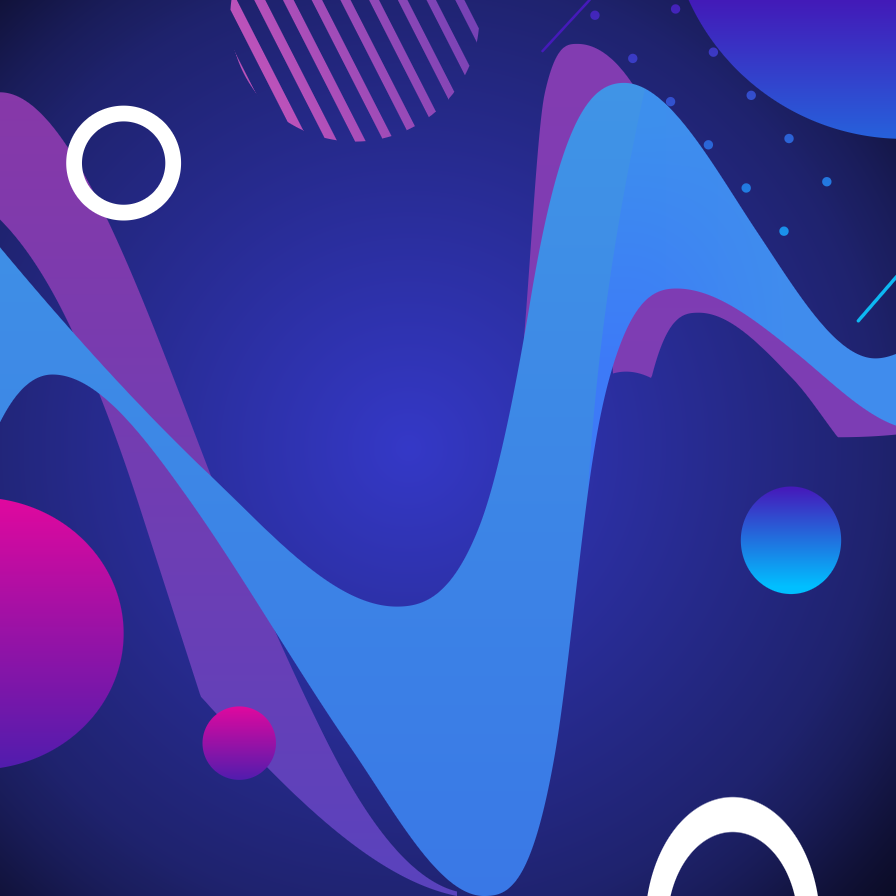
A WebGL 1 fragment shader for this background:

```glsl
precision highp float;
// Flowing blue and purple ribbons over a deep blue glow, with discs, rings, stripes and dots.
uniform vec2 u_resolution;

const vec3 WHITE = vec3(1.0);
const vec3 MAGENTA = vec3(0.88, 0.03, 0.62);
const vec3 VIOLET = vec3(0.32, 0.11, 0.68);
const vec3 INDIGO = vec3(0.27, 0.10, 0.73);
const vec3 CYAN = vec3(0.0, 0.75, 1.0);

// Coverage of a signed distance, softened over about one pixel
float cover(float d) {
  return clamp(0.5 - d * u_resolution.y, 0.0, 1.0);
}

float ellipse(vec2 p, vec2 center, vec2 radii) {
  return (length((p - center) / radii) - 1.0) * min(radii.x, radii.y);
}

float segment(vec2 p, vec2 a, vec2 b) {
  vec2 ab = b - a;
  return length(p - a - ab * clamp(dot(p - a, ab) / dot(ab, ab), 0.0, 1.0));
}

// Extends a cubic curve from the pen to a knot; both hold x, height, slope
void curveTo(float x, inout vec3 pen, inout float y, vec3 knot) {
  float w = knot.x - pen.x;
  float t = clamp((x - pen.x) / w, 0.0, 1.0);
  float s = 1.0 - t;
  if (x >= pen.x) {
    y = mix(pen.y, knot.y, t * t * (3.0 - 2.0 * t)) + w * t * s * (pen.z * s - knot.z * t);
  }
  pen = knot;
}

float blueTop(float x) {
  vec3 pen = vec3(0.0, 0.724, -1.2);
  float y = pen.y;
  curveTo(x, pen, y, vec3(0.234, 0.470, -0.95));
  curveTo(x, pen, y, vec3(0.443, 0.323, 0.0));
  curveTo(x, pen, y, vec3(0.534, 0.410, 2.5));
  curveTo(x, pen, y, vec3(0.5925, 0.668, 6.0));
  curveTo(x, pen, y, vec3(0.6966, 0.9075, 0.0));
  curveTo(x, pen, y, vec3(0.846, 0.7396, -1.5));
  curveTo(x, pen, y, vec3(0.977, 0.600, 0.0));
  curveTo(x, pen, y, vec3(1.0, 0.605, 0.4));
  return y;
}

float blueBottom(float x) {
  vec3 pen = vec3(0.0, 0.5286, 2.0);
  float y = pen.y;
  curveTo(x, pen, y, vec3(0.0586, 0.582, 0.0));
  curveTo(x, pen, y, vec3(0.208, 0.4466, -1.4));
  curveTo(x, pen, y, vec3(0.3906, 0.1667, -1.45));
  curveTo(x, pen, y, vec3(0.540, 0.0, 0.0));
  curveTo(x, pen, y, vec3(0.6185, 0.1536, 5.6));
  curveTo(x, pen, y, vec3(0.656, 0.449, 7.5));
  curveTo(x, pen, y, vec3(0.6836, 0.590, 3.3));
  curveTo(x, pen, y, vec3(0.755, 0.678, 0.0));
  curveTo(x, pen, y, vec3(0.885, 0.609, -0.8));
  curveTo(x, pen, y, vec3(1.0, 0.525, -0.35));
  return y;
}

// Purple ribbons: a falling one on the left, a crest and hem on the right
float purpleTop(float x) {
  vec3 pen = vec3(0.0, 0.897, 0.0);
  float y = pen.y;
  curveTo(x, pen, y, vec3(0.130, 0.733, -2.2));
  curveTo(x, pen, y, vec3(0.234, 0.4727, -2.6));
  curveTo(x, pen, y, vec3(0.3646, 0.173, -2.0));
  curveTo(x, pen, y, vec3(0.51, 0.005, -0.25));
  pen = vec3(0.5846, 0.62, 12.0);
  curveTo(x, pen, y, vec3(0.608, 0.896, 4.5));
  curveTo(x, pen, y, vec3(0.6445, 0.951, 0.0));
  curveTo(x, pen, y, vec3(0.71, 0.90, -1.6));
  curveTo(x, pen, y, vec3(1.0, 0.56, -0.4));
  return y;
}

float purpleBottom(float x) {
  vec3 pen = vec3(0.0, 0.755, -1.0);
  float y = pen.y;
  curveTo(x, pen, y, vec3(0.0846, 0.622, -2.2));
  curveTo(x, pen, y, vec3(0.156, 0.4336, -3.1));
  curveTo(x, pen, y, vec3(0.224, 0.2227, -3.1));
  pen.z = -1.1;
  curveTo(x, pen, y, vec3(0.51, 0.0, -0.2));
  if (x > 0.55) y = 0.6;
  pen = vec3(0.6836, 0.583, 0.3);
  curveTo(x, pen, y, vec3(0.727, 0.578, -0.5));
  pen.z = 4.0;
  curveTo(x, pen, y, vec3(0.78, 0.651, 0.0));
  curveTo(x, pen, y, vec3(0.885, 0.577, -1.05));
  curveTo(x, pen, y, vec3(0.935, 0.512, -1.3));
  pen.z = 0.0;
  curveTo(x, pen, y, vec3(1.0, 0.515, 0.1));
  return y;
}

// Distance above an edge, from its heights at x - e and x + e
float above(float y, float left, float right, float e) {
  float slope = (right - left) / (2.0 * e);
  return (y - 0.5 * (left + right)) / sqrt(1.0 + slope * slope);
}

void paint(inout vec3 color, vec3 ink, float d) {
  color = mix(color, ink, cover(d));
}

vec3 fade(float y, float low, float high, vec3 bottom, vec3 top) {
  return mix(bottom, top, clamp((y - low) / (high - low), 0.0, 1.0));
}

void main() {
  vec2 p = gl_FragCoord.xy / u_resolution;
  float e = 0.0006;

  // Glowing backdrop with dark corners
  float r = length(p - vec2(0.456, 0.5));
  vec3 color = mix(vec3(0.205, 0.22, 0.78), vec3(0.115, 0.13, 0.41), clamp(r / 0.56, 0.0, 1.0));
  color = mix(color, vec3(0.04, 0.04, 0.13), smoothstep(0.52, 0.78, r));

  // Striped disc
  float across = p.x - (1.0 - p.y) * 0.51 - 0.258;
  float stripe = abs(mod(across + 0.016, 0.0319) - 0.016) * 0.89 - mix(0.0056, 0.0045, across / 0.26);
  vec3 stripeInk = mix(vec3(0.73, 0.32, 0.73), vec3(0.47, 0.26, 0.71), clamp(across / 0.25, 0.0, 1.0));
  paint(color, stripeInk, max(stripe, length(p - vec2(0.396, 0.981)) - 0.139));

  // Corner disc, slanted dot rows and thin strokes
  paint(color, fade(p.y, 0.845, 1.0, vec3(0.15, 0.38, 0.86), vec3(0.26, 0.10, 0.72)),
    length(p - vec2(1.009, 1.109)) - 0.264);
  vec3 dotInk = fade(p.y, 0.74, 1.0, vec3(0.10, 0.57, 0.92), vec3(0.27, 0.12, 0.72));
  for (int i = 0; i < 11; i++) {
    float row = step(5.5, float(i));
    vec2 start = mix(vec2(0.664, 0.983), vec2(0.754, 0.990), row);
    vec2 center = start + (float(i) - 6.0 * row) * vec2(0.0422, -0.0482);
    paint(color, dotInk, length(p - center) - 0.0052);
  }
  paint(color, INDIGO, segment(p, vec2(0.6055, 0.943), vec2(0.658, 1.0)) - 0.0014);
  paint(color, vec3(0.05, 0.72, 0.95), segment(p, vec2(0.958, 0.642), vec2(1.003, 0.694)) - 0.0019);

  // Purple ribbons
  float roof = above(p.y, purpleTop(p.x - e), purpleTop(p.x + e), e);
  float base = above(p.y, purpleBottom(p.x - e), purpleBottom(p.x + e), e);
  float gap = min(p.x - 0.51, 0.5846 - p.x);
  vec3 purple = fade(p.y, 0.0, 0.9, vec3(0.35, 0.26, 0.74), vec3(0.53, 0.22, 0.66));
  purple = mix(purple, vec3(0.50, 0.24, 0.71), 0.7 * step(0.55, p.x));
  paint(color, purple, max(max(roof, -base), gap));

  // Blue ribbon with a brighter fold on its right
  roof = above(p.y, blueTop(p.x - e), blueTop(p.x + e), e);
  base = above(p.y, blueBottom(p.x - e), blueBottom(p.x + e), e);
  vec3 blue = fade(p.y, 0.0, 0.9, vec3(0.225, 0.47, 0.90), vec3(0.25, 0.58, 0.90));
  float rise = p.y - 0.449;
  float fold = 0.656 + 0.06 * rise + 0.18 * rise * rise;
  vec3 foldInk = fade(p.y, 0.60, 0.86, vec3(0.24, 0.48, 0.97), vec3(0.24, 0.56, 0.93));
  foldInk = mix(foldInk, vec3(0.25, 0.55, 0.93), smoothstep(0.7, 0.9, p.x));
  paint(blue, foldInk, max(fold - p.x, -rise));
  paint(color, blue, max(roof, -base));

  // Gradient discs
  paint(color, fade(p.y, 0.145, 0.445, VIOLET, MAGENTA), ellipse(p, vec2(-0.026, 0.293), vec2(0.164, 0.152)));
  paint(color, fade(p.y, 0.13, 0.212, VIOLET, MAGENTA), length(p - vec2(0.267, 0.1706)) - 0.041);
  paint(color, fade(p.y, 0.345, 0.455, CYAN, INDIGO), ellipse(p, vec2(0.8828, 0.397), vec2(0.056, 0.060)));

  // White ring and arch
  paint(color, WHITE, abs(length(p - vec2(0.138, 0.818)) - 0.0553) - 0.0088);
  vec2 arch = vec2(0.8177, -0.0326);
  paint(color, WHITE, max(ellipse(p, arch, vec2(0.0977, 0.143)), -ellipse(p, arch, vec2(0.073, 0.104))));
  gl_FragColor = vec4(color, 1.0);
}
```
